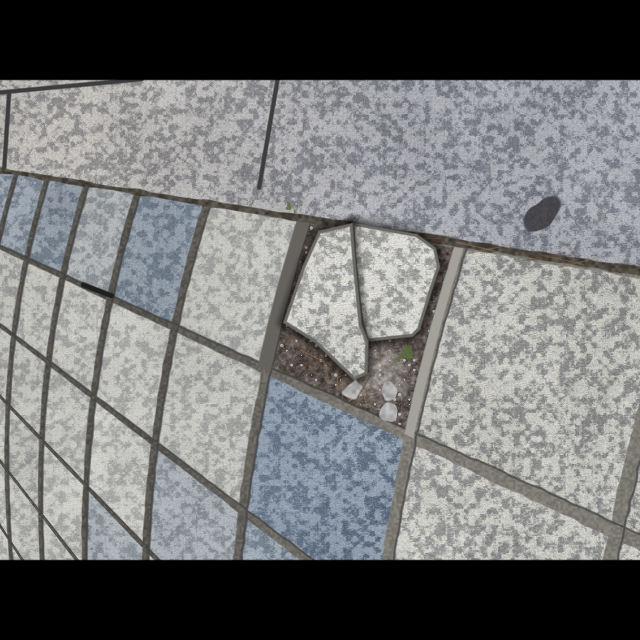
A Shadertoy shader for this texture:

```glsl
float hash(vec2 c) {
    return fract(sin(dot(c, vec2(127.1, 311.7))) * 43758.5453);
}

float noise(vec2 p) {
    vec2 i = floor(p), f = fract(p);
    f = f * f * (3.0 - 2.0 * f);
    return mix(mix(hash(i), hash(i + vec2(1, 0)), f.x),
               mix(hash(i + vec2(0, 1)), hash(i + 1.0), f.x), f.y);
}

float segment(vec2 p, vec2 a, vec2 b) {
    vec2 e = b - a;
    return length(p - a - e * clamp(dot(p - a, e) / dot(e, e), 0.0, 1.0));
}

float polygon(vec2 p, vec2 v[10]) {
    float d = 1e3, side = 1.0;
    for (int i = 0, j = 9; i < 10; j = i++) {
        d = min(d, segment(p, v[i], v[j]));
        vec2 e = v[j] - v[i], w = p - v[i];
        bvec3 c = bvec3(p.y >= v[i].y, p.y < v[j].y, e.x * w.y > e.y * w.x);
        if (all(c) || !any(c)) side = -side;
    }
    return side * d;
}

float fill(float d) {
    return 1.0 - smoothstep(-0.012, 0.012, d);
}

vec3 granite(vec2 p, vec3 tint, float contrast) {
    float g = 0.5 * noise(p * 15.0) + 0.3 * noise(p * 31.0) + 0.2 * noise(p * 64.0);
    float grain = smoothstep(0.3, 0.62, g) - 0.92 + 0.6 * noise(p * 75.0);
    return tint + contrast * grain * vec3(1, 0.97, 0.9) + 0.05 * (noise(p * 2.0) - 0.5);
}

// how blue and dark each paver has become
float weathering(ivec2 cell) {
    if (cell == ivec2(4, 1)) return 1.0;
    if (cell == ivec2(2, 0) || cell == ivec2(4, 2)) return 0.8;
    if (cell == ivec2(2, 3) || cell == ivec2(3, 2)) return 0.5;
    return cell.y == 0 && cell.x < 2 ? (cell.x < 1 ? 0.75 : 0.3) : 0.0;
}

vec3 brokenStone(vec3 col, vec2 p, vec2 v[10]) {
    float d = polygon(p, v);
    col *= 0.5 + 0.5 * smoothstep(0.0, 0.14, d);
    col = mix(col, vec3(0.42, 0.41, 0.39), fill(d - 0.012));
    return mix(col, granite(p, vec3(0.74, 0.74, 0.72), 0.24), fill(d + 0.025));
}

vec3 soil(vec2 p) {
    float sand = 1.0 - smoothstep(0.1, 0.5, length(p - vec2(4.58, 4.5)));
    vec3 col = vec3(0.17, 0.14, 0.12) + 0.22 * noise(p * 22.0) + 0.15 * noise(p * 55.0) + 0.2 * sand;
    vec2 g = p * 17.0, c = floor(g);
    float pebble = length(fract(g) - 0.5) - 0.35 * hash(c + 4.0);
    return mix(col, vec3(0.71), step(0.78, hash(c)) * smoothstep(0.1, -0.1, pebble));
}

vec3 paving(vec2 p) {
    // perspective grid: rows fan out from a vanishing point, columns shrink towards it
    float depth = (p.y - 1.54) / (p.x + 3.1) - 0.158;
    float bend = 1.0 + 0.3 * depth - 0.14 * depth * depth;
    float k = (0.28 - 1.0 / ((p.x + 3.0) * bend)) / 0.0326;
    k += 0.15 * smoothstep(5.0, 5.9, k);
    float r = 3.3 * depth + 0.7 * max(depth - 0.75, 0.0);
    float wide = 0.0326 * bend * (p.x + 3.0) * (p.x + 3.0);
    ivec2 cell = ivec2(floor(vec2(k, r)));

    // pavers
    vec3 tint = mix(vec3(0.72, 0.72, 0.705), vec3(0.49, 0.54, 0.6), weathering(cell));
    tint += 0.05 * (hash(vec2(cell)) - 0.5) - 0.03 * smoothstep(4.0, 6.0, p.x);
    vec3 col = granite(p, tint, mix(0.15, 0.24, smoothstep(2.0, 6.0, p.x)));
    if (cell == ivec2(4, 0)) col = soil(p);

    // joints and exposed paver sides
    float toRow = (r - round(r)) * 0.27 * (p.x + 3.1), toColumn = (k - round(k)) * wide;
    float gap = 0.009 * (p.x + 2.5) * (0.85 + 0.3 * noise(p * 8.0));
    vec3 filler = mix(vec3(0.28, 0.27, 0.25), vec3(0.43, 0.42, 0.39), smoothstep(1.5, 5.0, p.x));
    col = mix(col, filler + 0.12 * noise(p * 35.0), fill(min(abs(toRow), abs(toColumn)) - gap));
    float crack = min(abs(toRow + gap), abs(toColumn - gap)) - 0.012;
    col = mix(col, vec3(0.24), 0.75 * fill(crack));
    if (cell.y == 0) {
        col = mix(col, vec3(0.4, 0.39, 0.37), fill(abs((k - 4.0) * wide + 0.03) - 0.075));
        col = mix(col, vec3(0.64, 0.63, 0.6), fill(abs((k - 5.0) * wide + 0.02) - 0.055));
    }
    col = mix(col, vec3(0.12), fill(segment(p, vec2(1, 3.42), vec2(1.34, 3.55)) - 0.03));

    // long slabs above the curb, with a tar stain
    tint = mix(vec3(0.67, 0.66, 0.65), vec3(0.59, 0.6, 0.63), smoothstep(0.5, 6.0, p.x));
    vec3 slab = granite(p, tint, 0.2);
    float seam = min(segment(p, vec2(3.34, 0.9), vec2(3.11, 2.25)),
                 min(segment(p, vec2(0.11, 1.11), vec2(0.05, 2.03)),
                     segment(p, vec2(0, 1.11), vec2(1.7, 0.95))));
    slab = mix(slab, vec3(0.24), fill(seam - 0.026));
    vec2 s = mat2(0.8, 0.6, -0.6, 0.8) * (p - vec2(6.52, 2.55));
    float stain = length(s * vec2(0.5, 1)) - 0.12 - 0.07 * noise(p * 7.0);
    slab = mix(slab, vec3(0.25, 0.25, 0.27) + 0.05 * noise(p * 40.0), fill(stain));
    float curb = depth * (p.x + 3.1);
    col = mix(col, slab, fill(curb));
    float rut = abs(curb - 0.015) - 0.01 - 0.004 * p.x - 0.03 * noise(p * 6.0);
    return mix(col, vec3(0.2, 0.18, 0.15) + 0.2 * noise(p * 25.0), fill(rut));
}

void mainImage(out vec4 fragColor, in vec2 fragCoord) {
    // canvas is 7.68 units across, measured downwards from the top
    vec2 uv = fragCoord / iResolution.xy, p = 7.68 * vec2(uv.x, 1.0 - uv.y);
    vec3 col = paving(p);

    // dry needles in the hole and along the curb
    for (int i = 0; i < 30; i++) {
        float id = float(i), t = hash(vec2(id, 1)), a = 6.28 * hash(vec2(id, 2));
        bool onCurb = i % 3 == 0;
        vec2 base = onCurb ? mix(vec2(4.9, 2.84), vec2(7.3, 3.2), t * t) : mix(vec2(3.38, 4), vec2(4.5, 4.8), t);
        vec2 reach = onCurb ? vec2(0.25, 0.06 * sin(a)) : 0.2 * vec2(cos(a), sin(a));
        vec3 straw = mix(vec3(0.35, 0.23, 0.18), vec3(0.62, 0.52, 0.42), hash(vec2(id, 3)));
        col = mix(col, straw, 0.75 * fill(segment(p, base - reach, base + reach) - 0.004));
    }

    // weeds
    float leaf = 0.15 * noise(p * vec2(28, 18));
    float weed = min(length(p - vec2(4.87, 4.25)), length(p - vec2(3.48, 2.5)) + 0.03) - leaf;
    col = mix(col, vec3(0.34, 0.42, 0.22), 0.8 * fill(weed));

    // two halves of the broken paver
    col = brokenStone(col, p, vec2[10](vec2(4.23, 2.68), vec2(5, 2.82), vec2(5.22, 2.98), vec2(5.27, 3.2),
        vec2(5.2, 3.4), vec2(5.03, 3.95), vec2(4.95, 4.03), vec2(4.4, 4.09), vec2(4.32, 3.75), vec2(4.25, 3.1)));
    col = brokenStone(col, p, vec2[10](vec2(3.83, 2.78), vec2(4.22, 2.69), vec2(4.26, 3.2), vec2(4.33, 3.9),
        vec2(4.41, 4.1), vec2(4.4, 4.48), vec2(4.25, 4.55), vec2(3.78, 4.1), vec2(3.41, 3.87), vec2(3.64, 3.2)));

    // crumbs
    for (int i = 0; i < 3; i++) {
        vec2 q = p - vec2(4.23 + 0.43 * float(min(i, 1)), 4.68 + 0.28 * float(i / 2));
        col = mix(col, vec3(0.77) - 0.2 * noise(p * 20.0), fill(length(q) - 0.05 - 0.09 * noise(p * 11.0)));
    }

    // black bands above and below
    fragColor = vec4(clamp(col, 0.0, 1.0) * fill(abs(p.y - 3.84) - 2.88), 1);
}
```
